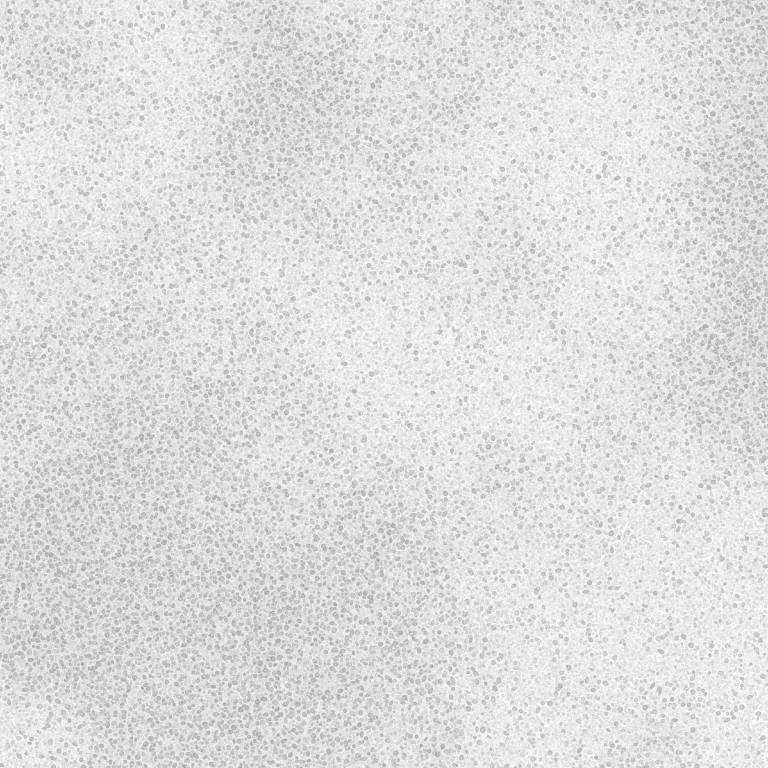
This texture is drawn by a three.js fragment shader. Its source:

```glsl
// Pale grey speckled stone: packed small oval grains with fine outlines over soft clouds.
varying vec2 vUv;

const float GROUND_TONE = 0.895;
const float HALO_TONE = 0.965;
const vec2 PALE_TONES = vec2(0.82, 0.92);
const vec2 DARK_TONES = vec2(0.70, 0.81);
const float PALE_COUNT = 122.0;      // grain cells across the canvas
const float SMALL_COUNT = 165.0;
const float DARK_COUNT = 116.0;
const vec2 DARK_COVER = vec2(0.22, 0.86); // share of filled cells, light to dark clouds
const float EDGE = 0.0011;           // edge softness in canvas units
const float RIM_DEPTH = 0.065;
const float CLOUD_SCALE = 3.2;
const float CLOUD_DEPTH = 0.055;
const float DUST_SCALE = 430.0;
const float DUST_DEPTH = 0.10;

vec4 hash4(vec2 p) {
  vec4 q = fract(p.xyxy * vec4(0.1031, 0.1030, 0.0973, 0.1099));
  q += dot(q, q.wzxy + 33.33);
  return fract((q.xxyz + q.yzzw) * q.zywx);
}

float valueNoise(vec2 p) {
  vec2 cell = floor(p);
  vec2 f = fract(p);
  f = f * f * (3.0 - 2.0 * f);
  float low = mix(hash4(cell).x, hash4(cell + vec2(1.0, 0.0)).x, f.x);
  float high = mix(hash4(cell + vec2(0.0, 1.0)).x, hash4(cell + vec2(1.0)).x, f.x);
  return mix(low, high, f.y);
}

float clouds(vec2 p) {
  float sum = 0.0;
  float weight = 0.5;
  for (int i = 0; i < 5; i++) {
    sum += weight * valueNoise(p);
    p = p * 2.03 + vec2(17.3, 9.1);
    weight *= 0.55;
  }
  return sum / 1.055;
}

vec2 rotate(vec2 p, float angle) {
  float c = cos(angle);
  float s = sin(angle);
  return vec2(c * p.x - s * p.y, s * p.x + c * p.y);
}

// Lays one scatter of translucent ovals over the given tone.
float addGrains(float tone, vec2 uv, float count, float seed, float cover,
                vec2 tones, float opacity) {
  vec2 p = rotate(uv, 0.37 * seed) * count + 200.0 + 61.0 * seed;
  vec2 home = floor(p);
  float soft = EDGE * count;
  for (int y = -1; y <= 1; y++) {
    for (int x = -1; x <= 1; x++) {
      vec2 cell = home + vec2(float(x), float(y));
      vec4 place = hash4(cell + 13.7 * seed);
      vec4 look = hash4(cell + 29.3 * seed + 71.0);
      float present = smoothstep(-0.04, 0.04, cover - place.z);

      // oval with random heading, size and stretch
      vec2 q = rotate(p - cell - mix(vec2(0.12), vec2(0.88), place.xy), 6.2832 * look.x);
      float radius = mix(0.25, 0.43, look.y);
      float stretch = mix(1.0, 1.75, look.z * look.z);
      float d = length(q * vec2(1.0 / stretch, 1.0)) - radius / sqrt(stretch);

      // light halo, filled body, darker rim
      float halo = 1.0 - smoothstep(0.0, soft, abs(d - 0.10));
      float body = 1.0 - smoothstep(-soft, soft, d);
      float rim = 1.0 - smoothstep(0.0, soft, abs(d + 0.06));
      float grain = mix(tones.x, tones.y, look.w) - RIM_DEPTH * rim;
      tone = mix(tone, HALO_TONE, 0.42 * halo * present);
      tone = mix(tone, grain, opacity * body * present);
    }
  }
  return tone;
}

void main() {
  // broad clouds steer both brightness and grain density
  float cloud = smoothstep(0.26, 0.74, clouds(vUv * CLOUD_SCALE + vec2(4.6, 11.2)));
  float cover = mix(DARK_COVER.x, DARK_COVER.y, cloud);

  // pale grains below, darker ones on top
  float tone = GROUND_TONE;
  tone = addGrains(tone, vUv, PALE_COUNT, 1.0, 0.85, PALE_TONES, 0.7);
  tone = addGrains(tone, vUv, SMALL_COUNT, 2.0, 0.75, PALE_TONES, 0.65);
  tone = addGrains(tone, vUv, DARK_COUNT, 3.0, cover, DARK_TONES, 0.82);
  tone = addGrains(tone, vUv, SMALL_COUNT, 4.0, 0.4 * cover, DARK_TONES, 0.6);

  // cloud shading and fine dust
  tone -= CLOUD_DEPTH * (cloud - 0.5);
  tone += DUST_DEPTH * (valueNoise(vUv * DUST_SCALE + 31.0) - 0.5);

  gl_FragColor = vec4(vec3(clamp(tone, 0.0, 1.0)), 1.0);
}
```
